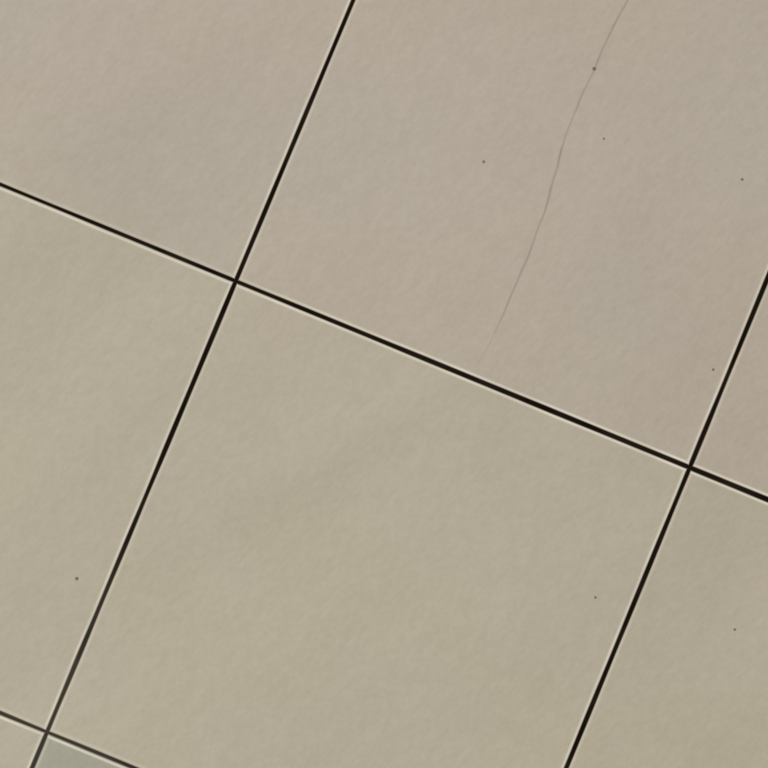
Reproduce this texture procedurally as a Shadertoy shader.

```glsl
// Large beige floor tiles seen at a tilt, with thin dark joints and pale rims.
// A rotated square grid gives signed joint distances; layered value noise adds
// mottling and grain, and hashed cells scatter specks. One tile has a hairline crack.

const vec2 CORNER = vec2(0.307, 0.634);     // where two joints cross
const vec2 ROW_AXIS = vec2(0.925, -0.380);  // direction of the shallow joints
const vec2 TILE_SIZE = vec2(0.639, 0.6365);

const vec3 WARM_STONE = vec3(0.690, 0.648, 0.588);
const vec3 OLIVE_STONE = vec3(0.690, 0.656, 0.580);
const vec3 DULL_STONE = vec3(0.600, 0.595, 0.535);
const vec3 RIM_COLOR = vec3(0.845, 0.815, 0.750);
const vec3 JOINT_DARK = vec3(0.080, 0.065, 0.040);
const vec3 JOINT_WORN = vec3(0.240, 0.220, 0.185);
const vec3 MARK_COLOR = vec3(0.360, 0.335, 0.290);

float hash(vec2 p) {
    vec3 q = fract(vec3(p.xyx) * 0.1031);
    q += dot(q, q.yzx + 33.33);
    return fract((q.x + q.y) * q.z);
}

float valueNoise(vec2 p) {
    vec2 cell = floor(p), f = fract(p);
    f = f * f * (3.0 - 2.0 * f);
    float low = mix(hash(cell), hash(cell + vec2(1, 0)), f.x);
    float high = mix(hash(cell + vec2(0, 1)), hash(cell + vec2(1, 1)), f.x);
    return mix(low, high, f.y);
}

// Layered noise, centred on zero
float fbm(vec2 p, int octaves) {
    float sum = 0.0, amplitude = 0.5;
    for (int i = 0; i < octaves; i++) {
        sum += amplitude * (valueNoise(p) - 0.5);
        p = mat2(1.6, 1.2, -1.2, 1.6) * p + 17.3;
        amplitude *= 0.5;
    }
    return sum;
}

// Coverage of a soft line around distance zero
float lineMask(float dist, float halfWidth, float soft) {
    return 1.0 - smoothstep(halfWidth - soft, halfWidth + soft, abs(dist));
}

// Pale rims beside a joint; sides = strength at negative and positive distance
float rimMask(float dist, float offset, vec2 sides) {
    float x = (abs(dist) - offset) / 0.0018;
    return exp(-x * x) * (dist < 0.0 ? sides.x : sides.y);
}

// Sparse dark dots, at most one in each cell
float speckMask(vec2 uv, float density, float px) {
    vec2 p = uv * density, cell = floor(p);
    vec2 center = 0.2 + 0.6 * vec2(hash(cell + 3.7), hash(cell + 9.2));
    float radius = mix(0.001, 0.0028, hash(cell + 21.4));
    float dist = length(fract(p) - center) / density, soft = 0.0008 + px;
    float present = step(0.84, hash(cell + 5.1));
    return present * (1.0 - smoothstep(radius - soft, radius + soft, dist));
}

// Thin broken crack running from the shallow joint to the top edge
float crackMask(vec2 uv, float px) {
    float t = (uv.y - 0.518) / 0.482;
    float path = 0.618 + 0.2 * t + 0.009 * sin(6.2832 * t);
    path += 0.006 * fbm(vec2(uv.y * 22.0, 4.0), 3);
    float fade = smoothstep(-0.02, 0.2, t) * (0.4 + 0.9 * valueNoise(uv.yy * 30.0));
    return fade * lineMask((uv.x - path) * 0.92, 0.0009, 0.0014 + px);
}

vec3 stoneColor(vec2 uv, vec2 grid) {
    vec2 tile = floor(grid);
    float warmRow = 0.5 * step(0.0, grid.y) + 0.5 * smoothstep(-0.6, 0.4, grid.y);
    vec3 color = mix(OLIVE_STONE, WARM_STONE, warmRow);
    float dull = step(grid.y, -1.0) * step(0.0, grid.x);
    color = mix(color, DULL_STONE, dull * 0.8);

    // Broad stains and fine grain, stretched along one diagonal
    vec2 diagonal = vec2(uv.x + uv.y, uv.y - uv.x) * 0.7071;
    float shade = 0.038 * fbm(diagonal * vec2(3.0, 7.0) + 2.0, 4);
    shade += 0.026 * fbm(diagonal * vec2(70.0, 140.0), 3);
    shade += 0.016 * (valueNoise(diagonal * vec2(190.0, 300.0)) - 0.5);
    shade += 0.010 * (hash(tile + 12.0) - 0.5);
    shade += 0.014 * (0.5 - uv.x);

    // Faint dark smear rising to the right
    vec2 smear = (uv - vec2(0.42, 0.38)) * mat2(0.86, 0.51, -0.51, 0.86);
    shade -= 0.018 * exp(-dot(smear * smear, vec2(22.0, 700.0)));

    float warmth = 0.022 * fbm(uv * 5.0 + 31.0, 3);
    return color + shade + warmth * vec3(0.5, 0.0, -0.5);
}

void mainImage(out vec4 fragColor, in vec2 fragCoord) {
    vec2 uv = fragCoord / iResolution.y;
    float px = 0.5 / iResolution.y;

    // Tile coordinates and signed distances to the steep (x) and shallow (y) joints
    vec2 offset = uv - CORNER;
    vec2 rowNormal = vec2(-ROW_AXIS.y, ROW_AXIS.x);
    vec2 grid = vec2(dot(offset, ROW_AXIS), dot(offset, rowNormal)) / TILE_SIZE;
    grid.x -= 0.011 * offset.y * (1.0 - grid.x);  // slight perspective
    vec2 dist = (grid - round(grid)) * TILE_SIZE;

    vec3 color = stoneColor(uv, grid);
    color = mix(color, MARK_COLOR, 0.32 * crackMask(uv, px));
    color = mix(color, MARK_COLOR, 0.75 * speckMask(uv, 7.0, px));

    // Joints widen to the right and vary a little along their length
    float vary = 0.0008 * (valueNoise(uv * 14.0) - 0.5);
    float steepWidth = 0.0026 + vary;
    float shallowWidth = mix(0.0021, 0.0028, smoothstep(0.2, 0.5, uv.x)) + vary;

    // Rims catch light mostly below the shallow joints and left of the steep ones
    float bothSides = smoothstep(0.25, 0.5, uv.x);
    float rim = max(rimMask(dist.x, steepWidth + 0.0025, vec2(0.70, 0.35)),
                    rimMask(dist.y, steepWidth + 0.0026, vec2(0.90, mix(0.3, 0.85, bothSides))));
    color = mix(color, RIM_COLOR, rim * (0.7 + 0.5 * valueNoise(uv * 25.0)));

    // Dark joint cores, greyer towards the lower left
    float soft = 0.0009 + px;
    float joint = max(lineMask(dist.x, steepWidth, soft), lineMask(dist.y, shallowWidth, soft));
    float worn = 1.0 - smoothstep(0.05, 0.5, length(uv));
    worn = clamp(worn + 0.7 * fbm(uv * 30.0, 2) + 0.1, 0.0, 1.0);
    color = mix(color, mix(JOINT_DARK, JOINT_WORN, worn), joint);

    fragColor = vec4(color, 1.0);
}
```
